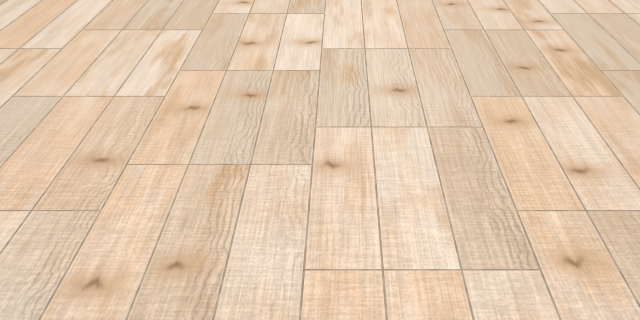
This texture is drawn by a WebGL 2 fragment shader. Its source:

```glsl
#version 300 es
precision highp float;

uniform vec2 u_resolution;
out vec4 fragColor;

const vec3 CREAM = vec3(0.94, 0.865, 0.785);
const vec3 PEACH = vec3(0.915, 0.785, 0.66);
const vec3 ASH = vec3(0.835, 0.755, 0.66);
const vec3 TAN = vec3(0.81, 0.665, 0.52);
const vec3 KNOT = vec3(0.53, 0.42, 0.32);
const vec3 GROUT = vec3(0.67, 0.60, 0.52);

float hash(vec2 p) {
  return fract(sin(dot(p, vec2(127.1, 311.7))) * 43758.5453);
}

float noise(vec2 p) {
  vec2 i = floor(p), f = fract(p);
  f = f * f * (3.0 - 2.0 * f);
  return mix(mix(hash(i), hash(i + vec2(1, 0)), f.x),
             mix(hash(i + vec2(0, 1)), hash(i + vec2(1, 1)), f.x), f.y);
}

float fbm(vec2 p) {
  float sum = 0.0, amp = 0.53;
  for (int i = 0; i < 4; i++) {
    sum += amp * noise(p);
    p = p * 2.03 + 17.3;
    amp *= 0.5;
  }
  return sum;
}

// Smooth groove coverage, thinned to the true area when below a pixel
float groove(float dist, float halfWidth, float pixel) {
  float reach = max(halfWidth, 0.5 * pixel);
  float line = 1.0 - smoothstep(reach - 0.5 * pixel, reach + 0.5 * pixel, dist);
  return line * mix(1.0, halfWidth / reach, 0.6);
}

// Wood of one plank: at runs 0..1 across and along, id picks its character
vec3 wood(vec2 at, vec2 id, vec2 pixel) {
  float tint = hash(id + 3.7), age = hash(id + 11.3);
  vec2 q = at + 19.0 * vec2(hash(id + 5.1), hash(id + 8.9));

  // Broad clouds of colour
  float cloud = fbm(q * vec2(2.2, 3.5));
  float streak = fbm(q * vec2(9.0, 2.5) + 40.0);
  vec3 color = mix(CREAM, PEACH, smoothstep(0.3, 0.75, 0.55 * cloud + 0.55 * tint));
  color = mix(color, ASH, smoothstep(0.55, 0.9, age) * (0.35 + 0.75 * streak));
  float stain = smoothstep(0.45, 0.75, fbm(q * vec2(3.0, 2.4) + 71.0));
  color = mix(color, TAN, stain * mix(0.15, 0.75, smoothstep(0.35, 1.0, hash(id + 21.0))));

  // Long grain and worn, pale streaks
  float fine = 1.0 - smoothstep(0.012, 0.05, pixel.x);
  color *= 1.0 + 0.10 * (streak - 0.5);
  color *= 1.0 + 0.11 * fine * (noise(q * vec2(46.0, 7.0)) - 0.5);
  color = mix(color, CREAM, 0.45 * smoothstep(0.55, 0.8, fbm(q * vec2(13.0, 3.0) + 93.0)));

  // Saw marks across the plank
  float saw = 1.0 - smoothstep(0.004, 0.016, pixel.y);
  color *= 1.0 + 0.08 * saw * (noise(q * vec2(4.0, 110.0)) - 0.5);
  color *= 1.0 + 0.08 * saw * (noise(q * vec2(38.0, 120.0)) - 0.5);

  // Curled figure on the older planks
  float curl = sin(55.0 * at.x + 26.0 * fbm(q * vec2(1.5, 5.0)));
  float curlArea = smoothstep(0.5, 0.8, age) * smoothstep(0.5, 0.95, at.x + 0.3 * cloud);
  color *= 1.0 - 0.10 * fine * curlArea * smoothstep(0.1, 0.9, curl);

  // Occasional knot within a brown smudge
  vec2 center = vec2(0.25 + 0.5 * hash(id + 31.0), 0.12 + 0.7 * hash(id + 37.0));
  vec2 k = (at - center) * vec2(1.0, 2.6) + 0.16 * (vec2(cloud, streak) - 0.5);
  float hasKnot = step(0.66, hash(id + 43.0));
  color = mix(color, TAN, hasKnot * 0.75 * exp(-dot(k * k, vec2(5.0, 32.0))));
  color = mix(color, KNOT, hasKnot * 0.7 * exp(-dot(k * k, vec2(70.0, 420.0))));
  return color;
}

void main() {
  vec2 p = gl_FragCoord.xy / u_resolution.y;

  // Floor plane in plank widths across and plank lengths into the distance
  float drop = 1.6875 - p.y;
  vec2 ground = vec2((p.x - 1.073) / (0.161 * drop) + 0.5, 3.719 / drop);
  vec2 pixel = fwidth(ground);

  // Columns in threes, each group shifted by a third of a length
  float column = floor(ground.x);
  float along = ground.y - 0.43 - floor(column / 3.0) / 3.0;
  vec2 id = vec2(column, floor(along));
  vec2 at = vec2(fract(ground.x), fract(along));
  vec3 color = wood(at, id, pixel);

  // Pale worn edges beside the grout
  vec2 edge = min(at, 1.0 - at);
  color = mix(color, CREAM, 0.3 * (1.0 - smoothstep(0.015, 0.06, edge.x)));

  // Grout, narrower at the plank ends
  float joint = max(groove(edge.x, 0.014, pixel.x), groove(edge.y, 0.0038, pixel.y));
  vec3 grout = GROUT * (0.9 + 0.2 * noise(ground * vec2(9.0, 30.0)));
  color = mix(color, grout, 0.9 * joint);

  // Soft daylight over the middle of the floor
  color *= 1.02 - 0.035 * smoothstep(0.3, 1.2, length(p - vec2(1.05, 0.45)));
  fragColor = vec4(clamp(color, 0.0, 1.0), 1.0);
}
```
